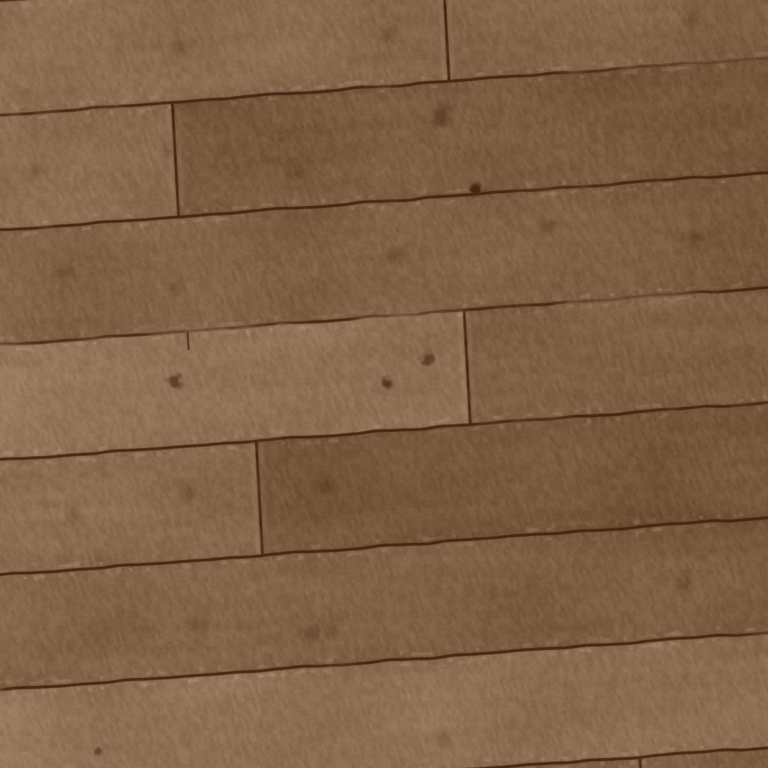
A WebGL 1 fragment shader for this texture:

```glsl
precision highp float;
// Worn brown floorboards, tilted slightly, with butt joints, knots and fine grain.
uniform vec2 u_resolution;

float hash(vec2 p) {
  vec3 q = fract(p.xyx * 0.1031);
  q += dot(q, q.yzx + 33.33);
  return fract((q.x + q.y) * q.z);
}

float noise(vec2 p) {
  vec2 i = floor(p), f = fract(p);
  f = f * f * (3.0 - 2.0 * f);
  return mix(mix(hash(i), hash(i + vec2(1, 0)), f.x),
             mix(hash(i + vec2(0, 1)), hash(i + vec2(1, 1)), f.x), f.y);
}

// Joint position along a row, then the tone left and right of it
vec3 plankRow(float row) {
  if (row > 4.5) return vec3(0.634, 0.025, 0.015);
  if (row > 3.5) return vec3(0.272, 0.020, -0.035);
  if (row > 2.5) return vec3(2.0, -0.012, 0.0);
  if (row > 1.5) return vec3(0.637, 0.055, 0.0);
  if (row > 0.5) return vec3(0.357, 0.015, -0.040);
  if (row > -0.5) return vec3(2.0, -0.015, 0.0);
  if (row > -1.5) return vec3(2.0, 0.050, 0.0);
  return vec3(0.834, 0.0, 0.010);
}

float line(float d, float halfWidth) {
  float soft = max(0.0012, 0.8 / u_resolution.y);
  return 1.0 - smoothstep(halfWidth - soft, halfWidth + soft, abs(d));
}

void main() {
  vec2 p = gl_FragCoord.xy / u_resolution;

  // Tilted board coordinates
  float along = p.x + 0.055 * p.y;
  float across = (p.y - 0.075 * p.x - 0.1016) / 0.1497;
  across += 0.016 * (noise(vec2(along * 35.0, 4.0)) - 0.5);
  float row = floor(across);
  float seam = floor(across + 0.5);
  float seamDist = (across - seam) * 0.1497;

  // Plank tone, falling off to the right
  vec3 plank = plankRow(row);
  float tone = mix(plank.y, plank.z, step(plank.x, along));
  tone -= 0.035 * (p.x - 0.5);

  // Blotches, long grain and fine slanted fibres
  tone += 0.045 * (noise(vec2(along * 7.0, across * 2.0 + row * 17.0)) - 0.5);
  tone += 0.025 * (noise(vec2(along * 9.0, across * 12.0)) - 0.5);
  tone += 0.050 * (noise(vec2(p.x * 230.0 + p.y * 70.0, p.y * 110.0)) - 0.5);
  tone += 0.030 * (noise(p * 300.0 + 50.0) - 0.5);

  // Scattered faint stains
  vec2 cell = floor(vec2(along * 6.0, across));
  vec2 spot = 0.25 + 0.5 * vec2(hash(cell + 3.0), hash(cell + 71.0));
  vec2 offset = (fract(vec2(along * 6.0, across)) - spot) * vec2(0.167, 0.15);
  tone -= 0.06 * step(0.6, hash(cell + 19.0)) * exp(-dot(offset, offset) / 0.00012);

  // Pale worn flecks beside the seams
  float fleck = smoothstep(0.55, 0.9, noise(vec2(along * 130.0, across * 25.0)));
  tone += 0.07 * fleck * exp(-pow((abs(seamDist) - 0.007) / 0.004, 2.0));

  // Seams, patchy where the gap has filled
  float tight = seam > 1.5 && seam != 4.0 ? 0.0 : 0.35;
  float wear = noise(vec2(along * 11.0, seam * 7.3)) + 0.3 * noise(vec2(along * 60.0, seam));
  float strength = 0.3 + 0.6 * smoothstep(0.2, 0.8, wear + tight);
  float dark = strength * line(seamDist, 0.0019);
  tone -= 0.04 * strength * exp(-abs(seamDist) / 0.005);

  // Butt joints, plus one short crack
  float jointDist = along - plank.x;
  float jointWear = 0.75 + 0.25 * noise(vec2(across * 14.0, row));
  dark = max(dark, jointWear * line(jointDist, 0.0018));
  tone += 0.03 * exp(-pow((abs(jointDist) - 0.006) / 0.003, 2.0));
  float crack = line(along - 0.2755, 0.0014) * step(2.84, across) * step(across, 3.0);
  dark = max(dark, 0.7 * crack);

  // Knots: centre, radius, darkness
  vec4 knots[7];
  knots[0] = vec4(0.227, 0.505, 0.013, 0.60);
  knots[1] = vec4(0.505, 0.500, 0.010, 0.70);
  knots[2] = vec4(0.557, 0.533, 0.012, 0.60);
  knots[3] = vec4(0.621, 0.753, 0.011, 0.95);
  knots[4] = vec4(0.574, 0.850, 0.019, 0.40);
  knots[5] = vec4(0.404, 0.177, 0.016, 0.25);
  knots[6] = vec4(0.128, 0.021, 0.007, 0.50);
  for (int i = 0; i < 7; i++) {
    vec2 q = (p - knots[i].xy) / knots[i].z;
    float r = length(q) + 0.6 * (noise(q * 1.8 + float(i) * 9.0) - 0.5);
    dark = max(dark, knots[i].w * (1.0 - smoothstep(0.2, 1.1, r)));
  }

  vec3 wood = vec3(0.505, 0.385, 0.275) + tone;
  vec3 gap = vec3(0.25, 0.14, 0.06);
  gl_FragColor = vec4(mix(wood, gap, dark), 1.0);
}
```
